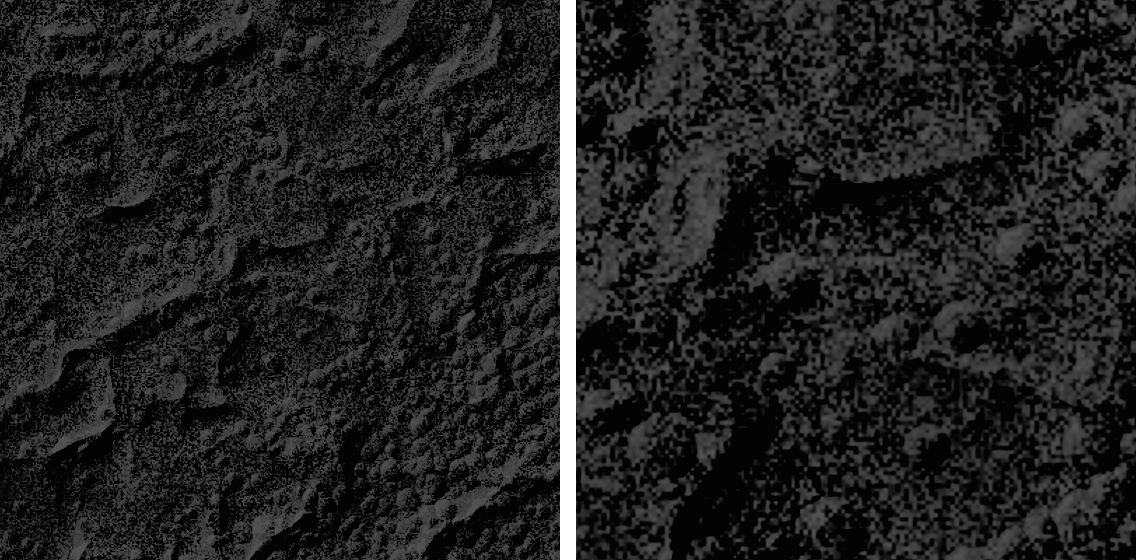
Left, the full canvas; right, a detail of the centre.
This texture is drawn by a WebGL 2 fragment shader. Its source:

```glsl
#version 300 es
precision highp float;
// Dark, gritty rock face strewn with small pebbles, lit from the upper left.
// A height field of warped ridges and scattered domes is shaded by its slope
// toward the light, then speckled with fine grain and compressed to dark greys.
uniform vec2 u_resolution;
out vec4 fragColor;

const vec2 LIGHT_DIR = vec2(-0.75, 0.66);
const float SLOPE_STEP = 0.0018;

float hash(vec2 p) {
    vec3 q = fract(p.xyx * vec3(0.1031, 0.1030, 0.0973));
    q += dot(q, q.yzx + 33.33);
    return fract((q.x + q.y) * q.z);
}

float valueNoise(vec2 p) {
    vec2 cell = floor(p);
    vec2 f = fract(p);
    vec2 w = f * f * (3.0 - 2.0 * f);
    float low = mix(hash(cell), hash(cell + vec2(1.0, 0.0)), w.x);
    float high = mix(hash(cell + vec2(0.0, 1.0)), hash(cell + vec2(1.0)), w.x);
    return mix(low, high, w.y);
}

mat2 rotation(float angle) {
    float c = cos(angle), s = sin(angle);
    return mat2(c, -s, s, c);
}

// Sharp-crested, broken ridges that fold into short facets
float ridges(vec2 p) {
    vec2 warp = vec2(valueNoise(p * 12.0 + 11.0), valueNoise(p * 12.0 + 47.0));
    vec2 q = rotation(0.6) * (p + 0.06 * warp) * vec2(6.6, 6.2);
    float height = 0.0;
    float amplitude = 0.048;
    for (int octave = 0; octave < 4; octave++) {
        float crest = 1.0 - abs(2.0 * valueNoise(q + 23.0) - 1.0);
        height += amplitude * crest;
        amplitude *= 0.42 * (0.55 + 0.7 * crest);
        q = rotation(0.9) * q * 2.03 + 17.0;
    }
    return height;
}

// Scattered domes, crowded toward the lower right
float pebbles(vec2 p, float cells, float sparsest, float seed) {
    vec2 home = floor(p * cells);
    float height = 0.0;
    for (int y = -1; y <= 1; y++) {
        for (int x = -1; x <= 1; x++) {
            vec2 cell = home + vec2(x, y);
            vec2 jitter = vec2(hash(cell + seed), hash(cell + seed + 60.0));
            vec2 center = (cell + jitter) / cells;
            float size = hash(cell + seed + 120.0);
            float radius = mix(0.3, 0.58, size * size) / cells;
            float crowding = smoothstep(0.2, 0.7, center.x - center.y + 0.1);
            float density = mix(sparsest, 0.8, crowding);
            float present = step(hash(cell + seed + 180.0), density);
            vec2 offset = (p - center) / radius;
            float dome = max(0.0, 1.0 - dot(offset, offset));
            height = max(height, present * 0.85 * radius * dome);
        }
    }
    return height;
}

float surfaceHeight(vec2 p) {
    float large = pebbles(p, 25.0, 0.22, 71.0);
    float small = pebbles(p, 38.0, 0.1, 307.0);
    return ridges(p) + max(large, small);
}

// Rise of the surface away from the light: positive where it is lit
float litSlope(vec2 p, vec2 lightDir, float stepSize) {
    vec2 d = lightDir * stepSize;
    return (surfaceHeight(p - d) - surfaceHeight(p + d)) / (2.0 * stepSize);
}

// Fine speckle over slightly coarser grit, centred on zero
float grain(vec2 p) {
    float fine = valueNoise(p * 400.0 + 5.0) - 0.5;
    float grit = valueNoise(rotation(0.5) * p * 150.0 + 301.0) - 0.5;
    return 0.66 * fine + 0.13 * grit;
}

// Soft shoulder for the highlights, hard floor for the shadows
float compressTone(float tone) {
    float shoulder = 0.21 + 0.45 * (tone - 0.21);
    return clamp(min(tone, shoulder), 0.01, 0.32);
}

void main() {
    vec2 p = gl_FragCoord.xy / min(u_resolution.x, u_resolution.y);

    // Relief shading
    float relief = 0.18 * litSlope(p, LIGHT_DIR, SLOPE_STEP);

    // Steep faces are smoother than the level ground
    float steepness = smoothstep(0.07, 0.19, abs(relief));
    float patchiness = mix(0.6, 1.3, valueNoise(p * 9.0 + 83.0));
    float speckle = grain(p) * patchiness * mix(1.0, 0.38, steepness);

    float tone = compressTone(0.1 + relief + speckle);
    fragColor = vec4(vec3(tone), 1.0);
}
```
